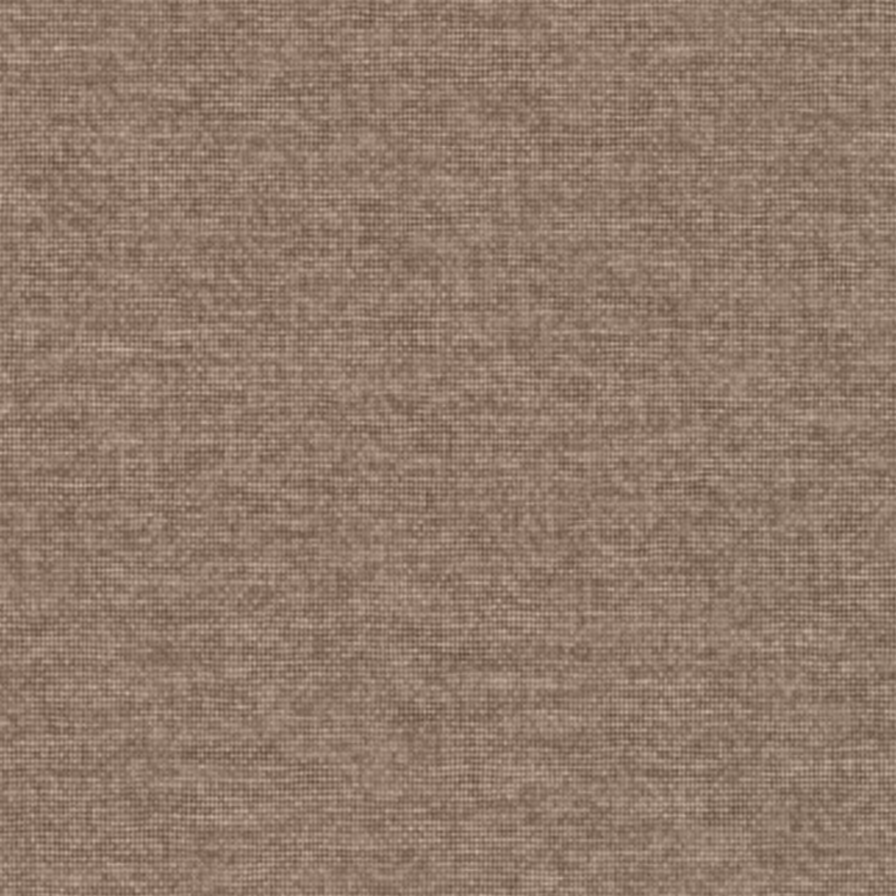
A WebGL 1 fragment shader for this texture:

```glsl
precision highp float;
// Fine plain-woven taupe cloth with crisp, uneven horizontal threads.

uniform vec2 u_resolution;

const vec3 CLOTH_COLOR = vec3(0.570, 0.480, 0.418);
const vec3 GREY_TINT = vec3(-0.012, 0.000, -0.002);
const vec2 THREADS = vec2(190.0, 146.0);  // warp and weft threads per canvas
const float WEFT_RELIEF = 0.041;          // shading across horizontal threads
const float WARP_RELIEF = 0.026;          // shading across vertical threads
const float CROSS_RELIEF = 0.018;         // over-under alternation
const float LONG_STREAK = 0.018;
const float SHORT_STREAK = 0.034;
const float STITCH_VARIATION = 0.068;
const float FIBRE_GRAIN = 0.042;
const float SLUB_LIGHT = 0.045;
const float BROAD_SHADE = 0.004;
const float THREAD_WOBBLE = 0.22;         // in thread widths
const float TAU = 6.2831853;

float hash(vec2 p) {
  return fract(sin(dot(p, vec2(127.1, 311.7))) * 43758.5453);
}

// Smooth value noise in the range -1 to 1.
float noise(vec2 p) {
  vec2 cell = floor(p);
  vec2 f = fract(p);
  f = f * f * (3.0 - 2.0 * f);
  float low = mix(hash(cell), hash(cell + vec2(1.0, 0.0)), f.x);
  float high = mix(hash(cell + vec2(0.0, 1.0)), hash(cell + 1.0), f.x);
  return 2.0 * mix(low, high, f.y) - 1.0;
}

// Light and dark of the interlaced threads; ridges lie on whole numbers.
float weave(vec2 thread) {
  vec2 ridge = cos(TAU * thread);
  float crossing = cos(0.5 * TAU * thread.x) * cos(0.5 * TAU * thread.y);
  float relief = 1.0 + 0.5 * noise(thread * vec2(0.09, 0.3) + 31.0);
  return relief * (WARP_RELIEF * ridge.x + WEFT_RELIEF * ridge.y)
       + CROSS_RELIEF * crossing;
}

// Uneven yarn: each weft thread has its own runs, stitches and fibres.
float yarn(vec2 thread) {
  float tone = LONG_STREAK * noise(thread * vec2(0.022, 1.0) + 7.0);
  tone += SHORT_STREAK * noise(thread * vec2(0.14, 1.0) + 53.0);
  tone += STITCH_VARIATION * noise(thread * vec2(0.85, 1.0) + 19.0);
  tone += FIBRE_GRAIN * noise(thread * vec2(1.7, 2.1) + 83.0);
  float slub = noise(thread * vec2(0.16, 1.0) + 131.0);
  return tone + SLUB_LIGHT * smoothstep(0.65, 1.0, slub);
}

void main() {
  vec2 uv = gl_FragCoord.xy / u_resolution;

  // Threads drift slightly from a straight grid.
  vec2 thread = uv * THREADS;
  vec2 drift = vec2(noise(thread * vec2(0.25, 0.12)),
                    noise(thread * vec2(0.12, 0.25) + 41.0));
  thread += THREAD_WOBBLE * drift;

  float tone = weave(thread) + yarn(thread);
  tone += BROAD_SHADE * noise(uv * vec2(3.0, 7.0) + 11.0);

  // Faint greyer patches, stronger toward the right edge.
  float patches = smoothstep(0.1, 0.9, noise(uv * vec2(6.0, 8.0) + 5.0));
  float greyness = 0.4 * patches + 0.6 * smoothstep(0.55, 1.0, uv.x);

  vec3 color = CLOTH_COLOR + tone + GREY_TINT * greyness;
  gl_FragColor = vec4(clamp(color, 0.0, 1.0), 1.0);
}
```
